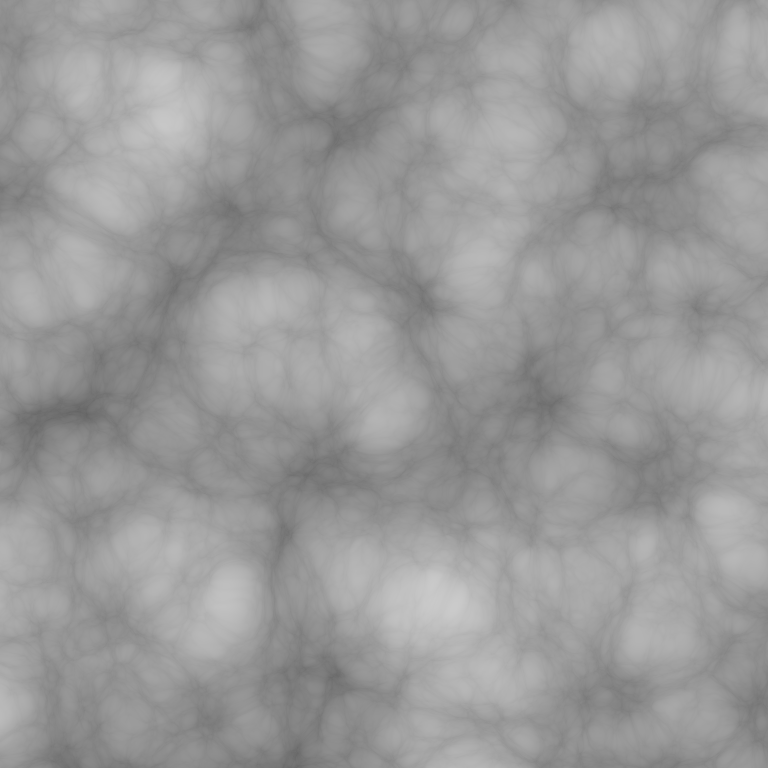
This texture is drawn by a Shadertoy shader. Its source:

```glsl
const float BASE_CELLS = 4.6;     // noise cells across the canvas
const int   OCTAVES    = 7;
const float LACUNARITY = 2.0;
const float GAIN       = 0.59;
const float WARP       = 0.07;    // drags each octave along the coarser slopes
const float OCTAVE_TURN = 0.65;   // radians between octave lattices
const float GREY_LEVEL = 0.599;
const float CONTRAST   = 0.222;
const vec2  ORIGIN     = vec2(31.72, 18.45);
const vec2  OCTAVE_STEP = vec2(17.3, 9.2);
const float TAU        = 6.2831853;

// Unit gradient from an integer hash of the lattice point
vec2 latticeGradient(ivec2 cell) {
    uint h = uint(cell.x) * 1597334677u ^ uint(cell.y) * 3812015801u;
    h = (h ^ (h >> 15)) * 2246822519u;
    h = (h ^ (h >> 13)) * 3266489917u;
    h ^= h >> 16;
    float angle = TAU * float(h & 65535u) / 65536.0;
    return vec2(cos(angle), sin(angle));
}

// Gradient noise: value in x, analytic slope in yz
vec3 noiseWithSlope(vec2 p) {
    ivec2 cell = ivec2(floor(p));
    vec2 f = fract(p);
    vec2 u = f * f * f * (f * (f * 6.0 - 15.0) + 10.0);
    vec2 du = 30.0 * f * f * (f * (f - 2.0) + 1.0);

    vec2 ga = latticeGradient(cell);
    vec2 gb = latticeGradient(cell + ivec2(1, 0));
    vec2 gc = latticeGradient(cell + ivec2(0, 1));
    vec2 gd = latticeGradient(cell + ivec2(1, 1));
    float a = dot(ga, f);
    float b = dot(gb, f - vec2(1.0, 0.0));
    float c = dot(gc, f - vec2(0.0, 1.0));
    float d = dot(gd, f - vec2(1.0, 1.0));

    float twist = a - b - c + d;
    float value = a + u.x * (b - a) + u.y * (c - a) + u.x * u.y * twist;
    vec2 slope = mix(mix(ga, gb, u.x), mix(gc, gd, u.x), u.y)
               + du * (u.yx * twist + vec2(b, c) - a);
    return vec3(value, slope);
}

// Fractal sum whose octaves are pulled along the slopes of the coarser ones
float puffyClouds(vec2 p) {
    float cosTurn = cos(OCTAVE_TURN);
    float sinTurn = sin(OCTAVE_TURN);
    mat2 turn = mat2(cosTurn, sinTurn, -sinTurn, cosTurn);
    mat2 lattice = mat2(1.0);
    vec2 drift = vec2(0.0);
    vec2 offset = vec2(0.0);
    float sum = 0.0;
    float amplitude = 1.0;
    float frequency = 1.0;
    for (int i = 0; i < OCTAVES; i++) {
        vec3 n = noiseWithSlope(lattice * (p + drift) * frequency + offset);
        sum += amplitude * n.x;
        // Row-vector product turns the slope back to canvas axes
        drift += WARP * amplitude * (n.yz * lattice);
        amplitude *= GAIN;
        frequency *= LACUNARITY;
        lattice = turn * lattice;
        offset += OCTAVE_STEP;
    }
    return sum;
}

void mainImage(out vec4 fragColor, in vec2 fragCoord) {
    vec2 uv = fragCoord / iResolution.y;
    float grey = GREY_LEVEL + CONTRAST * puffyClouds(uv * BASE_CELLS + ORIGIN);
    fragColor = vec4(vec3(clamp(grey, 0.0, 1.0)), 1.0);
}
```
